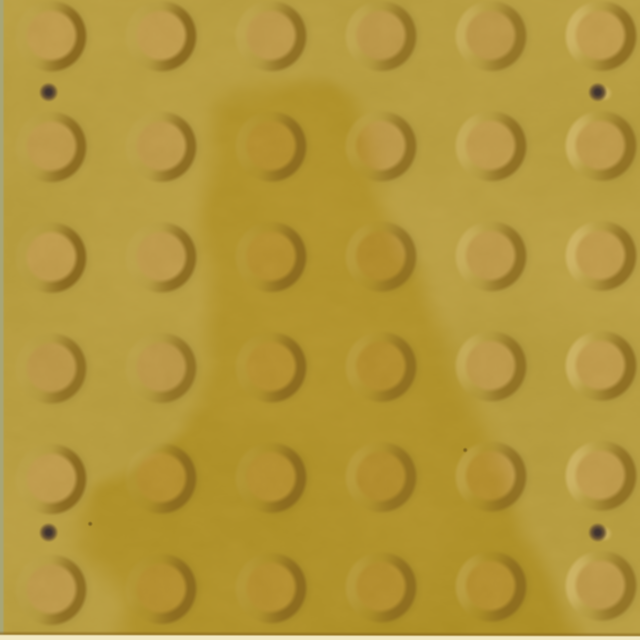
Write a three.js fragment shader that draws this texture.

```glsl
// Worn yellow tactile paving tile: a 6 by 6 grid of bevelled round studs,
// four screw holes, a dark stain widening downward and a pale lower rim.
// Studs come from a clamped grid and are shaded by bevel slope, lit from the left.

#define STUDS 6.0
#define FIRST_STUD vec2(0.0795, 0.0780)
#define PITCH vec2(0.1719, 0.1731)
#define STUD_RADIUS 0.0550
#define TOP_RADIUS 0.0385
#define HOLE_RADIUS 0.0125
#define CLEAN vec3(0.725, 0.622, 0.260)
#define STAINED vec3(0.690, 0.572, 0.165)
#define SHADOW vec3(0.535, 0.405, 0.115)
#define SHINE vec3(0.830, 0.730, 0.430)
#define RIM vec3(0.950, 0.915, 0.760)

varying vec2 vUv;

float hash(vec2 p) {
  vec3 q = fract(vec3(p.xyx) * 0.1031);
  q += dot(q, q.yzx + 33.33);
  return fract((q.x + q.y) * q.z);
}

float noise(vec2 p) {
  vec2 i = floor(p), f = fract(p);
  f = f * f * (3.0 - 2.0 * f);
  return mix(mix(hash(i), hash(i + vec2(1.0, 0.0)), f.x),
             mix(hash(i + vec2(0.0, 1.0)), hash(i + 1.0), f.x), f.y);
}

float fbm(vec2 p) {
  float sum = 0.0, gain = 0.5;
  for (int i = 0; i < 4; i++) {
    sum += gain * noise(p);
    p = p * 2.03 + 17.0;
    gain *= 0.5;
  }
  return sum;
}

// 1 inside the radius, 0 outside, with a soft edge
float disc(float d, float radius, float blur) {
  return 1.0 - smoothstep(radius - blur, radius + blur, d);
}

// Stain between two wobbling sides that spread toward the bottom
float stainMask(vec2 p) {
  p += 0.07 * (vec2(fbm(p * 6.0), fbm(p * 6.0 + 40.0)) - 0.47);
  float left = 0.32 - 0.20 * (1.0 - smoothstep(0.18, 0.38, p.y))
             + 0.08 * (1.0 - smoothstep(0.05, 0.14, p.y));
  float right = 0.90 - 0.43 * p.y;
  return smoothstep(left - 0.03, left + 0.03, p.x)
       * (1.0 - smoothstep(right - 0.03, right + 0.03, p.x))
       * (1.0 - smoothstep(0.83, 0.88, p.y));
}

vec3 addStud(vec3 color, vec2 p, float stain) {
  p.y -= 0.008 * p.x * (1.0 - p.y);
  vec2 cell = clamp(floor((p - FIRST_STUD) / PITCH + 0.5), 0.0, STUDS - 1.0);
  vec2 q = p - FIRST_STUD - cell * PITCH;
  float vary = hash(cell + 3.0) - 0.5;
  float across = cell.x / (STUDS - 1.0);
  float d = length(q);
  float slope = dot(q / max(d, 0.0001), normalize(vec2(0.95, -0.22)));

  // Flat top, shifted slightly away from the shaded side
  vec2 topOffset = vec2(mix(0.001, -0.001, across), 0.001);
  float top = disc(length(q - topOffset), TOP_RADIUS, 0.005);
  vec3 topColor = mix(vec3(0.745, 0.605, 0.295), vec3(0.705, 0.560, 0.185), stain);
  topColor += 0.02 * vary + 0.03 * (fbm(p * 45.0) - 0.47);

  // Sloping side: shade at right, shine at left growing across the tile
  float side = disc(d, STUD_RADIUS, 0.004);
  float shade = smoothstep(-0.35, 0.75, slope) * mix(0.90, 0.78, across);
  float shine = smoothstep(0.25, 1.0, -slope) * mix(0.15, 0.75, across * across);
  vec3 sideColor = mix(color * 0.985, SHADOW, shade * (0.95 + 0.2 * vary));
  sideColor = mix(sideColor, SHINE, shine * (1.0 - 0.35 * stain));
  color *= 1.0 - 0.05 * disc(d, STUD_RADIUS + 0.006, 0.008) * smoothstep(-0.2, 0.8, slope);
  color = mix(color, sideColor, side);
  return mix(color, topColor, top);
}

vec3 addHoles(vec3 color, vec2 p) {
  vec2 center = vec2(0.505, 0.512);
  vec2 q = abs(p - center) - vec2(0.429, 0.344);
  vec2 local = q * sign(p - center);
  float d = length(q);
  float glint = disc(length(local - vec2(0.011, -0.002)), 0.009, 0.005);
  color = mix(color, SHINE, 0.65 * glint * step(0.5, p.x));
  color = mix(color, vec3(0.43, 0.34, 0.20), disc(d, HOLE_RADIUS, 0.004));
  return mix(color, vec3(0.25, 0.20, 0.19), disc(d, HOLE_RADIUS * 0.55, 0.004));
}

void main() {
  vec2 p = vUv;
  float stain = stainMask(p);

  // Tile surface with soft mottling
  vec3 color = mix(CLEAN, STAINED, stain);
  color += 0.045 * (fbm(p * 5.0 + 9.0) - 0.47) * vec3(1.0, 0.9, 1.4);
  color += 0.018 * (fbm(p * vec2(38.0, 60.0)) - 0.47);

  color = addStud(color, p, stain);
  color = addHoles(color, p);

  // Sparse grit
  vec2 grit = floor(p * 9.0);
  vec2 spot = 0.2 + 0.6 * vec2(hash(grit + 5.0), hash(grit + 21.0));
  float speck = disc(length(fract(p * 9.0) - spot), 0.025, 0.02);
  color = mix(color, SHADOW * 0.75, 0.7 * speck * step(0.95, hash(grit + 70.0)));

  // Greyed left edge, dark lower edge and pale rim
  color = mix(color, vec3(0.66, 0.65, 0.46), 1.0 - smoothstep(0.003, 0.008, p.x));
  float edge = p.y + 0.002 * p.x;
  color = mix(color, SHADOW, 0.65 * (1.0 - smoothstep(0.009, 0.015, edge)));
  color = mix(color, RIM, 1.0 - smoothstep(0.006, 0.010, edge));
  gl_FragColor = vec4(color, 1.0);
}
```
